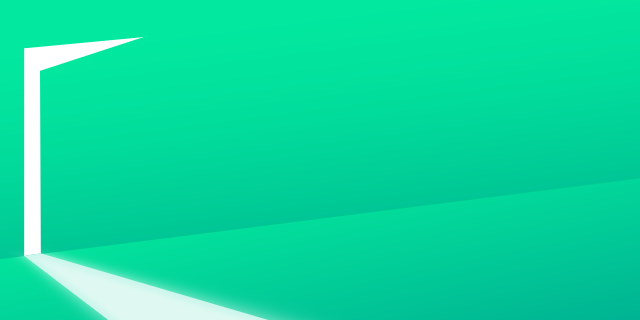
Write a WebGL 2 fragment shader that draws this background.

```glsl
#version 300 es
precision highp float;
// Open white door frame on a green wall, casting a glowing beam over a tilted floor
uniform vec2 u_resolution;
out vec4 outColor;

// Signed distance to the line a-b, negative on its right-hand side
float edge(vec2 p, vec2 a, vec2 b) {
    vec2 d = normalize(b - a);
    return dot(p - a, vec2(-d.y, d.x));
}

// Antialiased coverage of a signed distance
float fill(float dist, float pixel) {
    return clamp(0.5 - dist / pixel, 0.0, 1.0);
}

// Wall brightens with height above the floor line
vec3 wallColor(float height) {
    vec3 shade = vec3(0.0, 0.775, 0.582);
    vec3 light = vec3(0.008, 0.908, 0.622);
    float t = clamp(height / 0.62, 0.0, 1.0);
    return mix(shade, light, t * (1.5 - 0.5 * t));
}

// Floor darkens towards the lower right corner
vec3 floorColor(float depth, float x) {
    vec3 light = vec3(0.01, 0.89, 0.612);
    vec3 shade = vec3(0.0, 0.70, 0.575);
    return mix(light, shade, clamp(1.6 * depth + 0.14 * x, 0.0, 1.0));
}

// Upright post joined to a tapering lintel
float doorFrame(vec2 p, vec2 footL, vec2 footR) {
    vec2 topLeft = vec2(0.0755, 0.849);
    vec2 inner = vec2(0.125, 0.7786);
    vec2 tip = vec2(0.448, 0.884);
    float outer = max(edge(p, topLeft, tip), edge(p, footL, topLeft));
    float post = max(edge(p, inner, footR), edge(p, footR, footL));
    float lintel = edge(p, tip, inner);
    return max(outer, min(post, lintel));
}

// Wedge of light leaving the doorway
float lightBeam(vec2 p, vec2 footL, vec2 footR) {
    float left = edge(p, vec2(0.3385, 0.0), footL);
    float right = edge(p, footR, vec2(0.8385, 0.0));
    return max(max(left, right), edge(p, footL, footR));
}

void main() {
    vec2 p = gl_FragCoord.xy / u_resolution.y;
    p.x *= 2.0 * u_resolution.y / u_resolution.x;
    float pixel = 1.0 / u_resolution.y;
    vec2 footL = vec2(0.0755, 0.2005);
    vec2 footR = vec2(0.1276, 0.2083);

    // Wall and floor
    float height = p.y - (0.190 + 0.1263 * p.x);
    float onFloor = fill(height, pixel);
    vec3 color = mix(wallColor(max(height, 0.0)), floorColor(max(-height, 0.0), p.x), onFloor);

    // Beam with a soft halo that widens away from the door
    float beam = lightBeam(p, footL, footR);
    float spread = mix(0.016, 0.032, clamp(-height / 0.25, 0.0, 1.0));
    float outside = max(beam, 0.0) / spread;
    float halo = 0.42 * exp(-outside * (0.7 + 0.5 * outside));
    color = mix(color, vec3(0.80, 0.97, 0.92), halo * mix(0.3, 1.0, onFloor));
    float rim = smoothstep(0.0, 0.035, -beam);
    vec3 beamColor = mix(vec3(0.80, 0.965, 0.925), vec3(0.875, 0.975, 0.95), rim);
    color = mix(color, beamColor, fill(beam, pixel));

    // Door frame
    color = mix(color, vec3(1.0), fill(doorFrame(p, footL, footR), pixel));
    outColor = vec4(color, 1.0);
}
```
